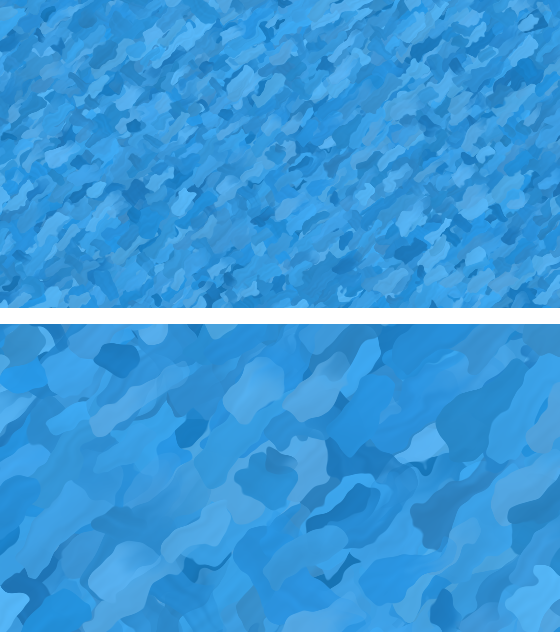
Top, the full canvas; bottom, a detail of the centre.
Give the GLSL for this texture, as a WebGL 2 fragment shader.

```glsl
#version 300 es
precision highp float;

uniform vec2 u_resolution;
out vec4 fragColor;

vec3 hash3(vec3 p) {
    p = fract(p * vec3(0.1031, 0.1030, 0.0973));
    p += dot(p, p.yxz + 33.33);
    return fract((p.xxy + p.yxx) * p.zyx);
}

float noise(vec2 p, float seed) {
    vec2 i = floor(p), f = fract(p);
    f = f * f * (3.0 - 2.0 * f);
    float a = hash3(vec3(i, seed)).x;
    float b = hash3(vec3(i + vec2(1, 0), seed)).x;
    float c = hash3(vec3(i + vec2(0, 1), seed)).x;
    float d = hash3(vec3(i + 1.0, seed)).x;
    return mix(mix(a, b, f.x), mix(c, d, f.x), f.y);
}

vec2 rotate(vec2 p, float angle) {
    float c = cos(angle), s = sin(angle);
    return vec2(c * p.x + s * p.y, c * p.y - s * p.x);
}

float roundedBox(vec2 p, vec2 halfSize, float radius) {
    vec2 q = abs(p) - halfSize + radius;
    return length(max(q, 0.0)) + min(max(q.x, q.y), 0.0) - radius;
}

// Blues ordered from dark to light, weighted by area
vec3 paintColor(float t) {
    if (t < 0.09) return vec3(0.11, 0.48, 0.75);
    if (t < 0.27) return vec3(0.17, 0.54, 0.80);
    if (t < 0.43) return vec3(0.15, 0.56, 0.85);
    if (t < 0.56) return vec3(0.24, 0.59, 0.84);
    if (t < 0.81) return vec3(0.23, 0.62, 0.89);
    return vec3(0.32, 0.67, 0.91);
}

// Ragged outline: coarse wobble plus a finer bite
vec2 raggedOffset(vec2 p, float seed) {
    vec2 coarse = vec2(noise(p * 26.0, seed), noise(p * 26.0, seed + 7.0)) - 0.5;
    vec2 fine = vec2(noise(p * 75.0, seed + 13.0), noise(p * 75.0, seed + 19.0)) - 0.5;
    return coarse * 0.026 + fine * 0.009;
}

// One layer of scattered brush strokes, all close to one direction
vec3 paintLayer(vec3 under, vec2 p, float angle, vec2 cell, float density,
                vec2 toneRange, float seed) {
    float pixel = 1.0 / u_resolution.y;
    vec2 q = rotate(p + raggedOffset(p, seed), angle) + seed * 0.37;
    vec2 home = floor(q / cell);
    vec3 color = under;
    for (int j = -1; j <= 1; j++) {
        for (int i = -1; i <= 1; i++) {
            vec2 id = home + vec2(i, j);
            vec3 place = hash3(vec3(id + 50.0, seed + 3.0));
            if (place.z > density) continue;
            vec3 shape = hash3(vec3(id + 150.0, seed + 31.0));
            vec3 look = hash3(vec3(id + 250.0, seed + 57.0));

            vec2 local = rotate(q - (id + place.xy) * cell, (shape.z - 0.5) * 0.4);
            vec2 halfSize = cell * mix(vec2(0.42, 0.32), vec2(0.85, 0.62), shape.xy);
            float d = roundedBox(local, halfSize, halfSize.y * 0.6);
            float cover = 1.0 - smoothstep(-0.6 * pixel, 0.8 * pixel, d);
            if (cover <= 0.0) continue;

            // Bristle streaks, a slow drift along the stroke and a thinning tail
            float along = local.x / halfSize.x;
            float streak = noise(local * vec2(7.0, 130.0) + id * 9.0, seed + 71.0) - 0.5;
            vec3 paint = paintColor(mix(toneRange.x, toneRange.y, look.x));
            paint *= 1.0 + 0.11 * (look.y - 0.5) + 0.06 * streak + 0.025 * along;
            paint.r += 0.035 * (look.z - 0.5);
            float tail = smoothstep(-0.1, 1.0, along + 0.5 * streak);
            float opacity = 0.97 - 0.65 * tail * step(0.55, look.z);
            color = mix(color, paint, cover * opacity);
        }
    }
    return color;
}

void main() {
    vec2 p = gl_FragCoord.xy / u_resolution.y;
    const float SLANT = 0.76;
    const vec2 ALL_TONES = vec2(0.0, 1.0);
    vec3 color = paintColor(0.6);

    // Broad strokes shrinking towards the top of the pile
    for (int k = 0; k < 5; k++) {
        float size = mix(0.17, 0.095, float(k) / 4.0);
        color = paintLayer(color, p, SLANT, size * vec2(1.0, 0.46), 0.75,
                           ALL_TONES, 11.0 + 5.0 * float(k));
    }

    // Darker dabs laid across the main direction
    color = paintLayer(color, p, -0.85, vec2(0.095, 0.058), 0.17, vec2(0.0, 0.40), 43.0);

    // Medium strokes, then short accents
    color = paintLayer(color, p, SLANT, vec2(0.105, 0.044), 0.34, vec2(0.15, 1.0), 52.0);
    color = paintLayer(color, p, SLANT - 0.1, vec2(0.062, 0.034), 0.20, ALL_TONES, 61.0);
    color = paintLayer(color, p, -0.7, vec2(0.046, 0.034), 0.07, vec2(0.0, 0.25), 70.0);
    color = paintLayer(color, p, SLANT, vec2(0.075, 0.036), 0.09, vec2(0.75, 1.0), 79.0);

    // Faint grain dragged along the strokes
    vec2 drag = rotate(p, SLANT);
    color *= 1.0 + 0.025 * (noise(drag * vec2(22.0, 150.0) + 400.0, 5.0) - 0.5);
    fragColor = vec4(clamp(color, 0.0, 1.0), 1.0);
}
```
